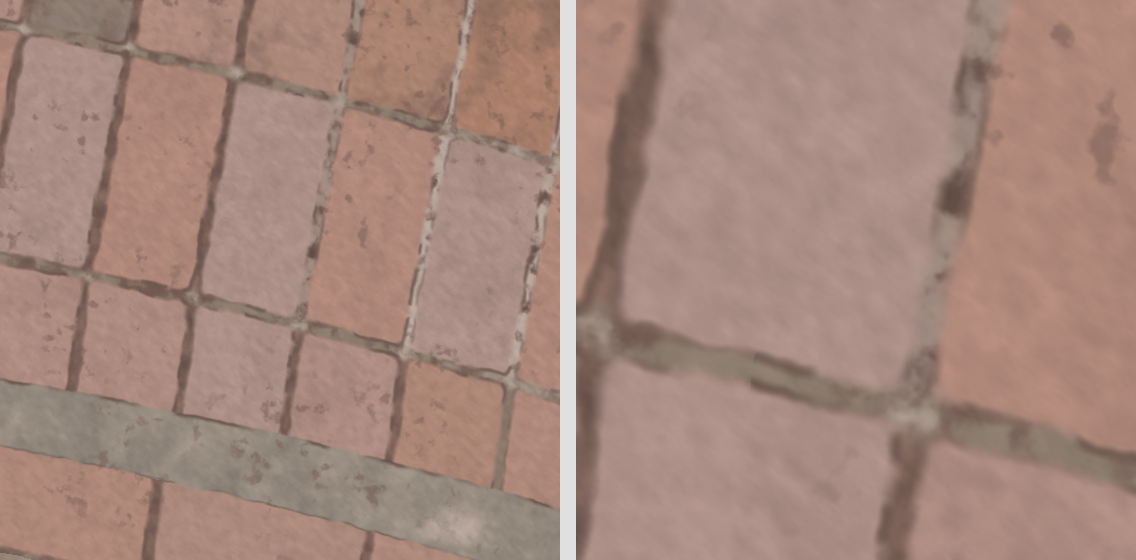
Left, the full canvas; right, a detail of the centre.
This texture is drawn by a three.js fragment shader. Its source:

```glsl
// Weathered brick paving in slanted courses, crossed by a grey concrete strip.
varying vec2 vUv;

// Course boundaries, measured down the slanted paving
const float COURSE_A = 0.043;
const float COURSE_B = 0.460;
const float STRIP_BOTTOM = 0.797;
const float COURSE_E = 0.987;
const float BRICK_WIDTH = 0.189;

const vec3 SALMON = vec3(0.690, 0.535, 0.480);
const vec3 MAUVE = vec3(0.675, 0.565, 0.535);
const vec3 ORANGE = vec3(0.670, 0.500, 0.415);
const vec3 SOOT = vec3(0.530, 0.475, 0.430);
const vec3 CONCRETE = vec3(0.585, 0.540, 0.495);
const vec3 OLIVE = vec3(0.550, 0.490, 0.435);
const vec3 DARK_JOINT = vec3(0.450, 0.355, 0.320);
const vec3 PALE_JOINT = vec3(0.720, 0.650, 0.610);

float hash(vec2 p) {
  return fract(sin(dot(p, vec2(127.1, 311.7))) * 43758.5453);
}

float noise(vec2 p) {
  vec2 i = floor(p), f = fract(p);
  f = f * f * (3.0 - 2.0 * f);
  return mix(mix(hash(i), hash(i + vec2(1.0, 0.0)), f.x),
             mix(hash(i + vec2(0.0, 1.0)), hash(i + vec2(1.0, 1.0)), f.x), f.y);
}

float fbm(vec2 p) {
  float sum = 0.0, amp = 0.5;
  for (int i = 0; i < 4; i++) {
    sum += amp * noise(p);
    p = mat2(1.6, 1.2, -1.2, 1.6) * p + 17.3;
    amp *= 0.5;
  }
  return sum;
}

float smoothMin(float a, float b, float k) {
  float h = max(k - abs(a - b), 0.0) / k;
  return min(a, b) - h * h * k * 0.25;
}

float isRow(float row, float id) {
  return 1.0 - step(0.5, abs(row - id));
}

// Clay colour of one brick, with its stains
vec3 brickColor(vec2 p, float row, float col) {
  float pink = mix(hash(vec2(col, row + 4.0)), mod(col, 2.0), isRow(row, 1.0));
  float orange = isRow(row, 0.0) * smoothstep(-1.0, 3.5, col)
               + isRow(row, 2.0) * isRow(col, 3.0) * 0.5 + isRow(row, 4.0) * 0.25;
  vec3 clay = mix(mix(SALMON, MAUVE, pink), ORANGE, orange);
  clay = mix(clay, SOOT, isRow(row, 0.0) * isRow(col, -1.0) * 0.9);
  float stain = smoothstep(0.45, 0.75, fbm(p * 15.0 + 3.0));
  return mix(clay, DARK_JOINT, stain * (0.10 + 0.35 * isRow(row, 0.0)));
}

// Mortar colour: dark or pale uprights, olive beds, pale crossings
vec3 mortarColor(vec2 p, float row, float joint, float colDist, float rowDist) {
  float patchy = fbm(p * 40.0);
  float pale = smoothstep(1.2, 2.6, joint) * step(row, 1.5) * smoothstep(0.18, 0.45, patchy);
  vec3 upright = mix(DARK_JOINT * (0.8 + 0.5 * patchy), PALE_JOINT, pale);
  upright = mix(upright, OLIVE, isRow(row, 2.0) * step(3.5, joint) * 0.8);
  vec3 bed = mix(DARK_JOINT, OLIVE, smoothstep(0.25, 0.60, patchy));
  bed = mix(bed, PALE_JOINT, smoothstep(0.7, 1.0, p.x) * patchy + isRow(row, 5.0) * 0.5);
  vec3 mortar = mix(bed, upright, smoothstep(-0.005, 0.007, rowDist));
  float crossing = 1.0 - smoothstep(-0.006, 0.014, max(colDist, rowDist));
  return mix(mortar, PALE_JOINT, crossing * smoothstep(0.25, 0.7, patchy) * 0.8);
}

// Concrete with a pale spill and dark seams
vec3 stripColor(vec2 p, float s, float top) {
  vec3 c = CONCRETE * (0.88 + 0.24 * fbm(p * 24.0));
  float spill = 1.0 - smoothstep(0.2, 1.0, length((p - vec2(0.81, 0.06)) / vec2(0.10, 0.05)));
  c = mix(c, PALE_JOINT, spill * smoothstep(0.25, 0.6, fbm(p * 40.0)));
  float broken = smoothstep(0.15, 0.65, noise(p * 30.0));
  float seam = 1.0 - smoothstep(0.0, 0.010, s - top);
  float lowerSeam = 1.0 - smoothstep(0.0, 0.006, STRIP_BOTTOM - s);
  return mix(c, DARK_JOINT * 0.85, broken * max(seam * 0.95, lowerSeam * 0.6));
}

void main() {
  // Chipped edges
  vec2 p = vUv + 0.009 * (vec2(fbm(vUv * 34.0), fbm(vUv * 34.0 + 51.0)) - 0.47);

  // Slanted paving coordinates
  float s = 1.0 - p.y - 0.19 * p.x - 0.06 * p.x * p.x;
  float fall = s - COURSE_B;
  float u = (p.x + (fall < 0.0 ? 0.18 : 0.13) * fall - 0.156) / BRICK_WIDTH;
  float stripTop = 0.675 - 0.018 * p.x;
  float row = step(COURSE_A, s) + step(COURSE_B, s) + step(stripTop, s)
            + step(STRIP_BOTTOM, s) + step(COURSE_E, s);

  // Double-length bricks below the strip
  float span = row > 3.5 ? 2.0 : 1.0;
  u = row > 3.5 ? (u - 0.9) / 2.0 : u;
  float joint = floor(u + 0.5);
  float side = (u - joint) * BRICK_WIDTH * span;
  float swell = 0.005 * (noise(vUv * 17.0 + 5.0) - 0.5);
  float colDist = abs(side) - 0.0080 - swell;
  float rowDist = min(min(abs(s - COURSE_A), abs(s - COURSE_B)), abs(s - COURSE_E)) - 0.0095 - swell;
  float edge = smoothMin(colDist, rowDist, 0.013);

  // Bricks, mortar and the broken shadow between them
  vec3 color = mix(mortarColor(p, row, joint, colDist, rowDist),
                   brickColor(p, row, floor(u)), smoothstep(-0.006, 0.006, edge));
  float shadow = 1.0 - smoothstep(0.0, 0.006, abs(edge + 0.001));
  shadow *= smoothstep(0.35, 0.70, noise(vUv * 45.0)) * (side < 0.0 ? 0.75 : 0.4);
  color = mix(color, DARK_JOINT * 0.9, shadow);
  float inStrip = smoothstep(-0.003, 0.003, s - stripTop) * smoothstep(-0.003, 0.003, STRIP_BOTTOM - s);
  color = mix(color, stripColor(p, s, stripTop), inStrip);

  // Diagonal grain and soft pits
  vec2 g = vec2(vUv.x + vUv.y, vUv.y - vUv.x);
  color *= 0.93 + 0.15 * fbm(g * vec2(75.0, 45.0));
  float pit = smoothstep(0.57, 0.75, fbm(vUv * 48.0 + 9.0)) * smoothstep(0.35, 0.65, noise(vUv * 8.0));
  color = mix(color, DARK_JOINT, pit * 0.5);
  gl_FragColor = vec4(color, 1.0);
}
```
